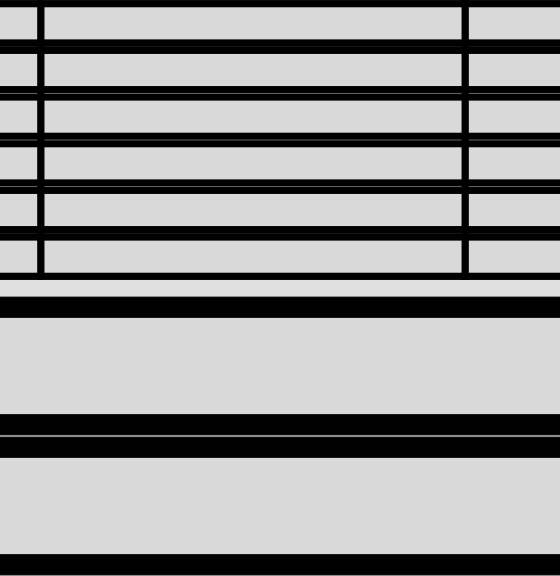
Top: the whole. Bottom: its middle third, enlarged.
This pattern is drawn by a Shadertoy shader. Its source:

```glsl
// Six rows of wide pale grey panels framed in heavy black, crossed by two upright bars.
// Rows and bars repeat with fract; fine seams part the rows, brighter near the middle.
// Every edge uses exact one-pixel box coverage, with canvas height as the unit.

// Share of a pixel covered by a band around zero, at signed distance d.
float band(float d, float halfWidth) {
    float pixel = 1.0 / iResolution.y;
    vec2 edges = clamp(vec2(d + halfWidth, d - halfWidth) / pixel + 0.5, 0.0, 1.0);
    return edges.x - edges.y;
}

// Signed distance to the nearest multiple of period.
float repeatDistance(float x, float period) {
    return (fract(x / period + 0.5) - 0.5) * period;
}

void mainImage(out vec4 fragColor, in vec2 fragCoord) {
    vec2 p = fragCoord / iResolution.y;
    float rowHeight = 1.0 / 6.0;

    // Pale panels, one centred in each row
    float panel = band(repeatDistance(p.y - 0.5 * rowHeight, rowHeight), 0.0573);

    // Hairline seams: three clear ones inside, faint ones outside
    float seamIndex = round(p.y / rowHeight);
    float seamLight = abs(seamIndex - 3.0) < 1.5 ? 0.55 : 0.12;
    float seam = band(repeatDistance(p.y, rowHeight), 0.0013);

    // Upright black bars cover both panels and seams
    float bar = band(repeatDistance(p.x - 0.1458, 1.5156), 0.013);

    float grey = (0.85 * panel + seamLight * seam) * (1.0 - bar);
    fragColor = vec4(vec3(grey), 1.0);
}
```
